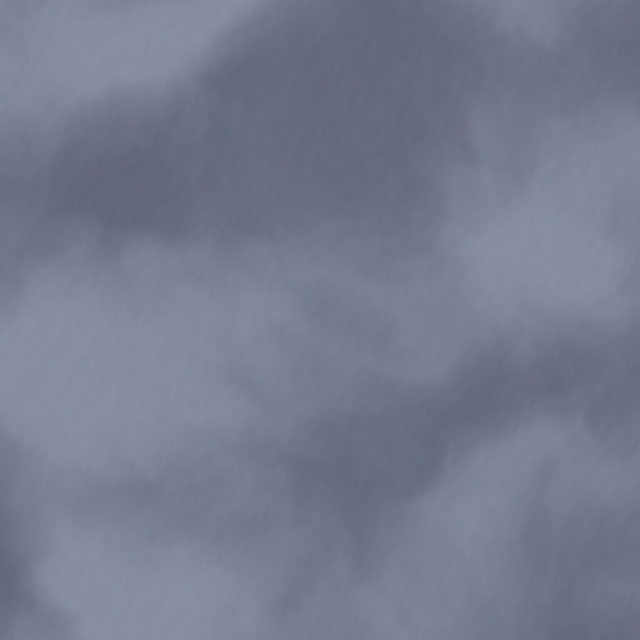
Give the GLSL for this texture, as a Shadertoy shader.

```glsl
// Overcast sky: soft slate-blue cloud masses with slightly torn edges.
// Broad tilted bands are bent by a domain-warped fractal noise, then
// toned between two greys and covered with a faint slanted grain.

const vec3 DARK_CLOUD = vec3(0.387, 0.407, 0.490);
const vec3 PALE_CLOUD = vec3(0.533, 0.555, 0.634);
const float CLOUD_SCALE = 3.2;     // cloud masses across the canvas
const float OCTAVE_GAIN = 0.45;
const float WARP_AMOUNT = 0.30;    // bending of the masses, in canvas units
const float BAND_TILT = 0.35;
const float BAND_PERIOD = 0.48;
const float BAND_CENTRE = 0.40;
const float BAND_STRENGTH = 0.13;
const float TONE_SPREAD = 0.32;    // noise range that spans dark to pale
const vec2 GRAIN_SCALE = vec2(150.0, 60.0);
const float GRAIN_STRENGTH = 0.014;
const float TINT_STRENGTH = 0.010;
const float TAU = 6.28318;

float hash(vec2 cell) {
    uvec2 q = uvec2(ivec2(cell)) * uvec2(1597u, 3571u);
    uint n = (q.x ^ q.y) * 26699u;
    n = (n ^ (n >> 15)) * 73939u;
    n = (n ^ (n >> 13)) * 51797u;
    n ^= n >> 16;
    return float(n & 65535u) / 65535.0;
}

float valueNoise(vec2 p) {
    vec2 cell = floor(p);
    vec2 f = p - cell;
    f = f * f * f * (f * (f * 6.0 - 15.0) + 10.0);
    float low = mix(hash(cell), hash(cell + vec2(1, 0)), f.x);
    float high = mix(hash(cell + vec2(0, 1)), hash(cell + vec2(1, 1)), f.x);
    return mix(low, high, f.y);
}

// Fractal noise in 0..1; each octave is turned to hide the lattice.
float fbm(vec2 p, int octaves) {
    const mat2 TURN = mat2(0.8, 0.6, -0.6, 0.8);
    float sum = 0.0, total = 0.0, weight = 1.0;
    for (int i = 0; i < octaves; i++) {
        sum += weight * valueNoise(p);
        total += weight;
        weight *= OCTAVE_GAIN;
        p = TURN * p * 2.03 + vec2(17.3, 9.1);
    }
    return sum / total;
}

float cloudTone(vec2 uv) {
    // Warp
    vec2 p = uv * CLOUD_SCALE;
    vec2 bend = vec2(fbm(p + vec2(31.7, 12.4), 4), fbm(p + vec2(5.2, 47.9), 4)) - 0.5;
    vec2 warped = uv + WARP_AMOUNT * bend;

    // Masses along the tilted bands
    float across = warped.y - BAND_TILT * warped.x - BAND_CENTRE;
    float band = BAND_STRENGTH * cos(TAU * across / BAND_PERIOD);
    float density = fbm(warped * CLOUD_SCALE + vec2(71.3, 23.8), 5) + band;
    return smoothstep(0.5 - TONE_SPREAD, 0.5 + TONE_SPREAD, density);
}

void mainImage(out vec4 fragColor, in vec2 fragCoord) {
    vec2 uv = fragCoord / iResolution.y;
    vec3 colour = mix(DARK_CLOUD, PALE_CLOUD, cloudTone(uv));

    // Slanted grain
    vec2 slanted = mat2(0.90, 0.44, -0.44, 0.90) * uv + 2.0;
    float grain = valueNoise(slanted * GRAIN_SCALE) - 0.5;
    colour += GRAIN_STRENGTH * grain;

    // Faint mottling between violet and green
    float tint = valueNoise(slanted * GRAIN_SCALE * 0.55 + 40.0) - 0.5;
    colour += TINT_STRENGTH * tint * vec3(1.0, -0.6, 0.3);

    fragColor = vec4(colour, 1.0);
}
```
